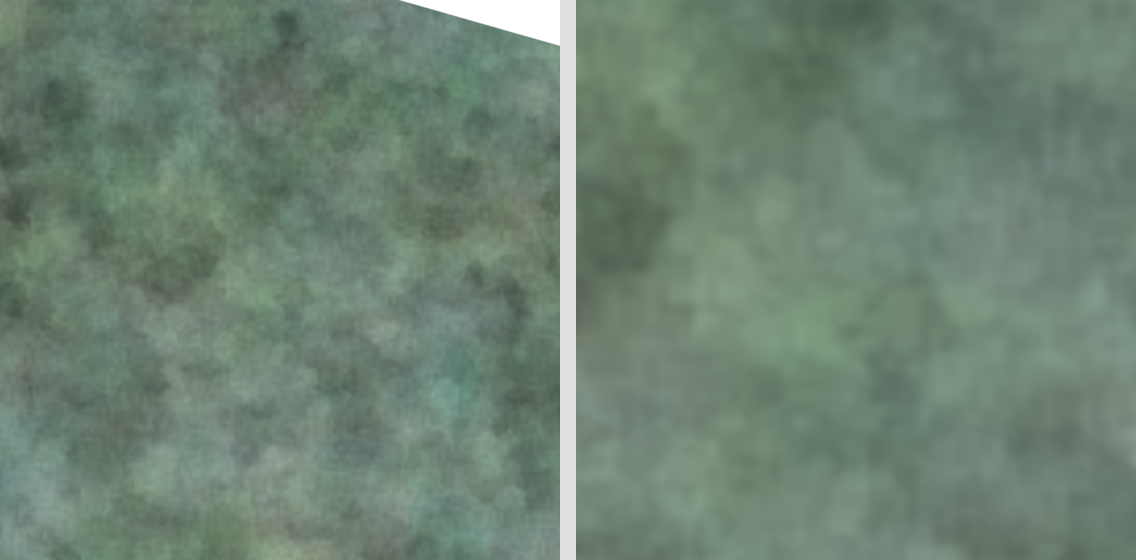
Left, the full canvas; right, a detail of the centre.
A Shadertoy shader for this texture:

```glsl
float hash(vec2 p) {
    return fract(sin(dot(p, vec2(127.1, 311.7))) * 43758.5453);
}

float noise(vec2 p) {
    vec2 i = floor(p), f = fract(p);
    f = f * f * (3.0 - 2.0 * f);
    return mix(mix(hash(i), hash(i + vec2(1, 0)), f.x),
               mix(hash(i + vec2(0, 1)), hash(i + vec2(1, 1)), f.x), f.y) - 0.5;
}

mat2 rotate(float a) {
    return mat2(cos(a), sin(a), -sin(a), cos(a));
}

// Soft overlapping dabs, each a randomly turned ellipse with its own tone
float dabs(vec2 p) {
    vec2 cell = floor(p);
    float sum = 0.0;
    for (int y = -1; y <= 1; y++)
    for (int x = -1; x <= 1; x++) {
        vec2 id = cell + vec2(x, y);
        vec2 center = id + vec2(hash(id + 3.7), hash(id + 19.3));
        vec2 d = rotate(6.28 * hash(id + 41.1)) * (p - center);
        d.x *= 1.0 + 0.7 * hash(id + 7.9);
        float radius = mix(0.35, 0.75, hash(id + 28.4));
        float mask = 1.0 - smoothstep(radius * 0.55, radius, length(d));
        sum += (hash(id + 53.2) - 0.5) * mask;
    }
    return sum;
}

void mainImage(out vec4 fragColor, in vec2 fragCoord) {
    vec2 uv = fragCoord / iResolution.xy;

    // Ragged warp for the outlines of the mottling
    vec2 warp = vec2(noise(uv * 45.0), noise(uv * 45.0 + 71.0)) * 0.018
              + vec2(noise(uv * 100.0 + 13.0), noise(uv * 100.0 + 37.0)) * 0.008;
    vec2 p = uv + warp;

    // Cloudy tone from broad patches down to small spots
    float tone = 0.487;
    tone += 0.09 * noise(rotate(0.5) * p * 4.0 + 5.0);
    tone += 0.13 * noise(rotate(1.1) * p * 9.0 + 17.0);
    tone += 0.10 * noise(rotate(0.3) * p * 19.0 + 31.0);
    tone += 0.06 * noise(rotate(0.8) * p * 40.0 + 47.0);
    tone += 0.10 * dabs(p * 13.0) + 0.05 * dabs(p * 24.0 + 9.0);

    // Fine woven grain, upright and level
    tone += 0.045 * noise(uv * vec2(135.0, 65.0));
    tone += 0.035 * noise(uv * vec2(60.0, 130.0) + 23.0);

    // Drift between grey, olive and teal
    float warm = noise(p * 6.0 + 61.0) + 0.6 * noise(p * 17.0 + 83.0);
    float olive = noise(p * 5.0 + 97.0) + 0.5 * noise(p * 21.0 + 11.0);
    vec3 tint = vec3(0.83 + 0.13 * warm, 1.0, 0.885 + 0.05 * warm - 0.13 * olive);
    vec3 color = tone * tint;

    // White corner beyond the slanting edge
    float beyond = uv.y - (0.995 - 0.285 * (uv.x - 0.73));
    float aa = 1.0 / iResolution.y;
    color = mix(color, vec3(1.0), smoothstep(-aa, aa, beyond));

    fragColor = vec4(color, 1.0);
}
```
